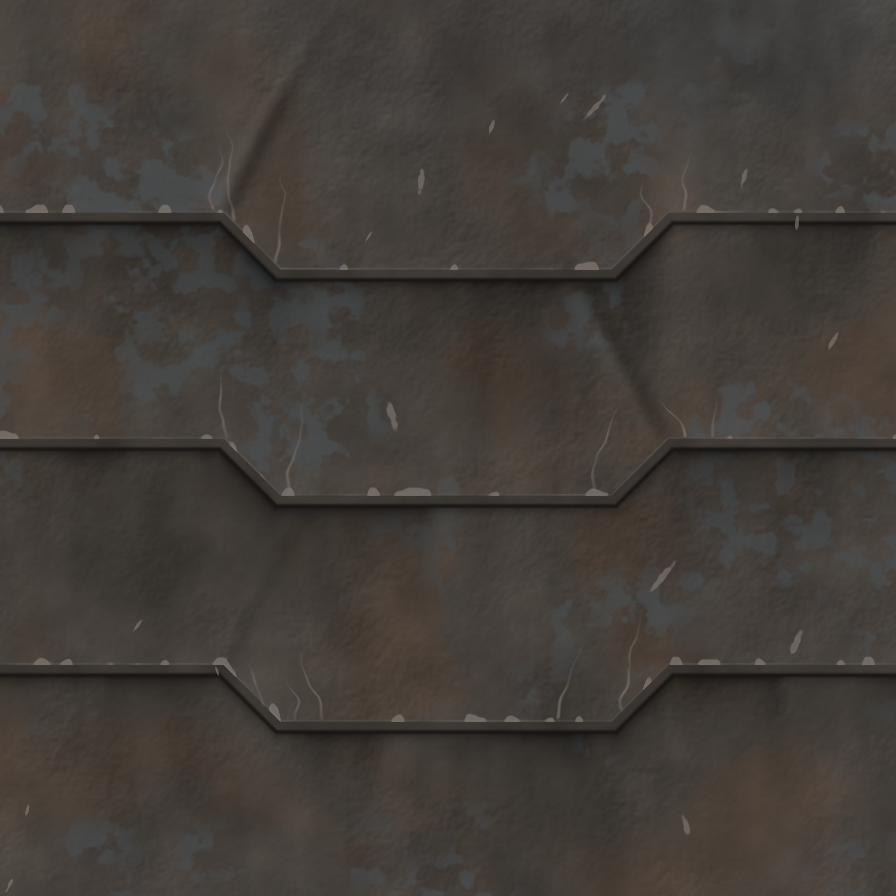
Write a three.js fragment shader that draws this texture.

```glsl
varying vec2 vUv;

const float SEAM_COUNT = 3.0;
const float SEAM_SPACING = 0.2523;
const float LOWEST_SEAM = 0.2527;
const float DIP_CENTER = 0.498;
const float DIP_HALF_WIDTH = 0.187;
const float DIP_DEPTH = 0.0635;
const float LIP_HALF = 0.0062;
const float CRACK_COUNT = 15.0;
const float CHIP_COUNT = 16.0;

const vec3 STEEL = vec3(0.262, 0.242, 0.223);
const vec3 RUST = vec3(0.285, 0.236, 0.200);
const vec3 COOL_GRAY = vec3(0.250, 0.252, 0.252);
const vec3 BLUE_WEAR = vec3(0.290, 0.315, 0.330);
const vec3 LIP_COLOR = vec3(0.225, 0.208, 0.193);
const vec3 GROOVE_COLOR = vec3(0.095, 0.083, 0.077);
const vec3 RIM_COLOR = vec3(0.385, 0.362, 0.345);
const vec3 BARE_METAL = vec3(0.500, 0.465, 0.440);

float hash(vec2 p) {
  vec3 q = fract(vec3(p.xyx) * 0.1031);
  q += dot(q, q.yzx + 33.33);
  return fract((q.x + q.y) * q.z);
}

float noise(vec2 p) {
  vec2 i = floor(p), f = fract(p);
  f = f * f * (3.0 - 2.0 * f);
  return mix(mix(hash(i), hash(i + vec2(1.0, 0.0)), f.x),
             mix(hash(i + vec2(0.0, 1.0)), hash(i + 1.0), f.x), f.y);
}

float fbm(vec2 p) {
  float sum = 0.0, gain = 0.53;
  for (int i = 0; i < 4; i++) {
    sum += gain * noise(p);
    p = p * 2.03 + 17.7;
    gain *= 0.5;
  }
  return sum;
}

float band(float d, float halfWidth, float soft) {
  return 1.0 - smoothstep(halfWidth - soft, halfWidth + soft, abs(d));
}

float seamHeight(float x) {
  return clamp(abs(x - DIP_CENTER) - DIP_HALF_WIDTH, 0.0, DIP_DEPTH) - DIP_DEPTH;
}

// Signed distance to the stepped seam, positive above it
float seamDistance(vec2 p) {
  float ramp = (p.y + DIP_DEPTH - abs(p.x - DIP_CENTER) + DIP_HALF_WIDTH) * 0.7071;
  return min(p.y + DIP_DEPTH, max(p.y, ramp));
}

float relief(vec2 p) {
  return noise(p * 125.0) * 0.6 + noise(p * 240.0 + 9.0) * 0.4;
}

void main() {
  vec2 p = vUv;

  // Mottled metal with vertical stains and pitted relief
  float cloud = fbm(p * 5.0 + 3.0);
  float mottle = fbm(p * 24.0 + 41.0);
  float streak = fbm(vec2(p.x * 16.0, p.y * 2.5) + 71.0);
  float bump = relief(p) - relief(p + vec2(0.0014, -0.0018));
  float pitting = smoothstep(0.35, 0.7, fbm(p * 13.0 + 90.0));
  vec3 color = mix(STEEL, RUST, smoothstep(0.42, 0.7, fbm(p * 7.0 + 25.0)) * 0.75);
  float cool = smoothstep(0.7, 1.0, p.y) * smoothstep(0.15, 0.9, p.x + cloud * 0.3);
  color = mix(color, COOL_GRAY, cool * 0.75);
  color *= 1.02 + (cloud - 0.5) * 0.32 + (mottle - 0.5) * 0.25 + (streak - 0.5) * 0.3;
  color += bump * mix(0.025, 0.075, pitting);

  // Flaking blue-gray wear
  float patches = smoothstep(0.53, 0.68, fbm(p * 6.0 + vec2(8.0, 52.0)));
  float flakes = smoothstep(0.46, 0.62, fbm(p * 48.0 + 12.0));
  color = mix(color, BLUE_WEAR, patches * flakes * 0.6);

  // Broad dents rising from alternating corners
  for (float i = 0.0; i < SEAM_COUNT; i++) {
    float side = mod(i, 2.0) * 2.0 - 1.0;
    float rise = p.y - LOWEST_SEAM - i * SEAM_SPACING;
    float bend = p.x - DIP_CENTER - side * (0.246 - rise * 0.45 - rise * rise * 0.4);
    float fade = smoothstep(-0.01, 0.025, rise) * (1.0 - smoothstep(0.1, 0.25, rise));
    float strength = fade * (0.35 + 0.3 * i);
    color *= 1.0 - strength * 0.28 * exp(-bend * bend * 6000.0);
    color += strength * 0.04 * exp(-pow((bend + 0.017) * 95.0, 2.0));
  }

  // Seams with shadow, dark groove, raised lip and chipped rim
  for (float i = 0.0; i < SEAM_COUNT; i++) {
    float d = seamDistance(p - vec2(0.0, LOWEST_SEAM + i * SEAM_SPACING));
    float below = max(-d - LIP_HALF, 0.0);
    float under = 1.0 - smoothstep(-LIP_HALF, 0.0, d);
    float stain = smoothstep(0.4, 0.72, fbm(vec2(p.x * 10.0, p.y * 2.0 + i * 7.0)));
    color *= 1.0 - under * (0.40 * exp(-below * 140.0) + (0.07 + 0.25 * stain) * exp(-below * 17.0));
    color *= 1.0 + 0.05 * step(0.0, d) * exp(-d * 22.0);
    color = mix(color, LIP_COLOR * (0.8 + 0.4 * mottle), band(d, LIP_HALF, 0.0015) * 0.9);
    color = mix(color, GROOVE_COLOR, band(d + LIP_HALF, 0.0020, 0.0018) * 0.88);
    float wear = noise(vec2(p.x * 38.0, i * 13.0));
    color = mix(color, RIM_COLOR, band(d - LIP_HALF, 0.0008, 0.0013) * (0.3 + 0.6 * wear));
    float chipHeight = 0.008 * smoothstep(0.64, 0.95, noise(vec2(p.x * 65.0, i * 29.0 + 4.0)));
    float chipped = band(d - LIP_HALF, chipHeight, 0.0012) * step(LIP_HALF - 0.001, d);
    color = mix(color, BARE_METAL, chipped * smoothstep(0.0, 0.003, chipHeight) * 0.75);
  }

  // Tapering cracks near the seam corners
  for (float i = 0.0; i < CRACK_COUNT; i++) {
    float side = mod(i, 2.0) * 2.0 - 1.0;
    float rootX = DIP_CENTER + side * 0.21 + (hash(vec2(i, 3.0)) - 0.5) * 0.19;
    float rootY = LOWEST_SEAM + mod(i, SEAM_COUNT) * SEAM_SPACING + seamHeight(rootX) + LIP_HALF;
    float t = (p.y - rootY) / mix(0.04, 0.13, hash(vec2(i, 8.0)));
    float drift = (hash(vec2(i, 14.0)) - 0.5) * 0.09 * t * (0.4 + 0.6 * t);
    float wobble = (noise(vec2(p.y * 55.0, i * 5.0)) - 0.5) * 0.009;
    float crack = band(p.x - rootX - drift - wobble, mix(0.0018, 0.0004, clamp(t, 0.0, 1.0)), 0.0013);
    crack *= smoothstep(0.0, 0.05, t) * (1.0 - smoothstep(0.5, 1.0, t));
    color = mix(color, BARE_METAL, crack * (0.2 + 0.5 * noise(p * 70.0 + i)));
  }

  // Scattered slanted chips
  for (float i = 0.0; i < CHIP_COUNT; i++) {
    vec2 q = p - vec2(hash(vec2(i, 21.0)), hash(vec2(i, 37.0)));
    q.x -= q.y * mix(-0.4, 0.9, hash(vec2(i, 43.0)));
    float size = mix(0.006, 0.017, pow(hash(vec2(i, 55.0)), 2.0));
    float chip = length(q / vec2(size * 0.28, size)) + (noise(p * 190.0) - 0.5) * 0.6;
    color = mix(color, BARE_METAL, (1.0 - smoothstep(0.65, 1.1, chip)) * 0.65);
  }

  gl_FragColor = vec4(clamp(color, 0.0, 1.0), 1.0);
}
```
